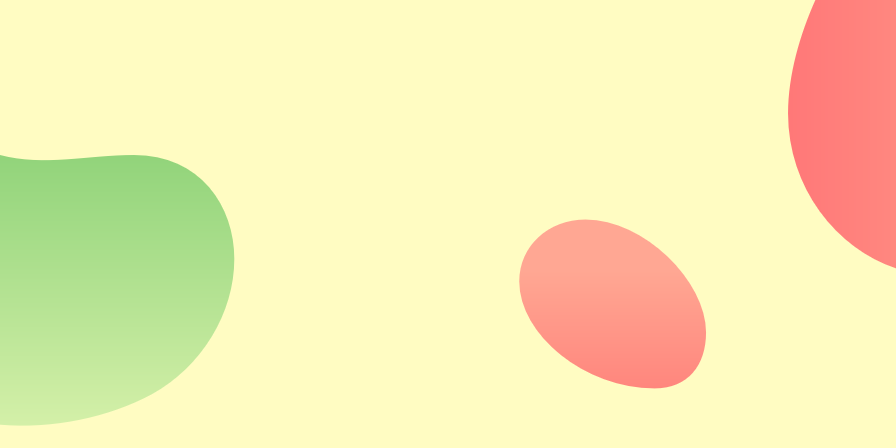
Give the GLSL for this background, as a WebGL 1 fragment shader.

```glsl
precision highp float;

uniform vec2 u_resolution;

#define GRID vec2(200.0, 100.0)
#define CURVE_STEPS 16
#define CREAM vec3(1.0, 0.99, 0.76)
#define GREEN_TOP vec3(0.57, 0.83, 0.48)
#define GREEN_BOTTOM vec3(0.83, 0.94, 0.66)
#define PEACH vec3(1.0, 0.655, 0.575)
#define CORAL vec3(1.0, 0.525, 0.49)
#define RED_LEFT vec3(1.0, 0.47, 0.47)
#define RED_RIGHT vec3(1.0, 0.53, 0.50)

vec2 bezier(vec2 a, vec2 b, vec2 c, vec2 d, float t) {
  float s = 1.0 - t;
  return s * s * s * a + 3.0 * s * s * t * b + 3.0 * s * t * t * c + t * t * t * d;
}

// Adds one cubic to an outline: x is the least squared distance, y the side (-1 inside)
void addCurve(inout vec2 outline, vec2 p, vec2 a, vec2 b, vec2 c, vec2 d) {
  vec2 start = a;
  for (int i = 1; i <= CURVE_STEPS; i++) {
    vec2 end = bezier(a, b, c, d, float(i) / float(CURVE_STEPS));
    vec2 edge = end - start;
    vec2 offset = p - start;
    vec2 gap = offset - edge * clamp(dot(offset, edge) / dot(edge, edge), 0.0, 1.0);
    outline.x = min(outline.x, dot(gap, gap));

    // Flip the side when a ray to the right crosses this edge
    bool spans = (start.y > p.y) != (end.y > p.y);
    if (spans && offset.x < edge.x * offset.y / edge.y) outline.y = -outline.y;
    start = end;
  }
}

// Antialiased fill of a finished outline
float coverage(vec2 outline) {
  float signedDistance = outline.y * sqrt(outline.x);
  return clamp(0.5 - signedDistance * u_resolution.y / GRID.y, 0.0, 1.0);
}

float greenBlob(vec2 p) {
  vec2 o = vec2(1e5, 1.0);
  vec2 corner = vec2(0.0, 65.4), crest = vec2(29.9, 65.4), side = vec2(52.3, 42.2);
  vec2 belly = vec2(33.9, 12.0), base = vec2(0.0, 5.2);
  addCurve(o, p, corner, vec2(9.9, 62.8), vec2(19.5, 65.4), crest);
  addCurve(o, p, crest, vec2(44.8, 65.4), vec2(52.3, 53.9), side);
  addCurve(o, p, side, vec2(52.3, 30.2), vec2(45.1, 18.2), belly);
  addCurve(o, p, belly, vec2(24.2, 6.8), vec2(11.7, 4.2), base);
  addCurve(o, p, base, vec2(-20.0, 6.0), vec2(-20.0, 70.0), corner);
  return coverage(o);
}

float peachBlob(vec2 p) {
  vec2 o = vec2(1e5, 1.0);
  vec2 top = vec2(130.7, 51.0), right = vec2(157.6, 25.8);
  vec2 bottom = vec2(146.1, 13.3), left = vec2(115.9, 37.2);
  addCurve(o, p, top, vec2(143.8, 51.0), vec2(157.6, 37.2), right);
  addCurve(o, p, right, vec2(157.6, 18.5), vec2(153.6, 13.3), bottom);
  addCurve(o, p, bottom, vec2(130.5, 13.3), vec2(115.9, 25.3), left);
  addCurve(o, p, left, vec2(115.9, 45.1), vec2(122.4, 51.0), top);
  return coverage(o);
}

float redBlob(vec2 p) {
  vec2 o = vec2(1e5, 1.0);
  vec2 top = vec2(182.0, 100.0), left = vec2(175.9, 74.7), bottom = vec2(200.0, 40.1);
  addCurve(o, p, top, vec2(178.6, 92.4), vec2(175.9, 83.3), left);
  addCurve(o, p, left, vec2(175.9, 58.1), vec2(186.7, 44.5), bottom);
  addCurve(o, p, bottom, vec2(260.4, 20.1), vec2(208.3, 158.6), top);
  return coverage(o);
}

// Position of v between two ends, held to 0..1
float ramp(float from, float to, float v) {
  return clamp((v - from) / (to - from), 0.0, 1.0);
}

void main() {
  vec2 p = gl_FragCoord.xy / u_resolution * GRID;

  // Gradient fills
  vec3 green = mix(GREEN_TOP, GREEN_BOTTOM, ramp(65.4, 5.0, p.y));
  vec3 peach = mix(PEACH, CORAL, ramp(39.5, 13.3, p.y));
  vec3 red = mix(RED_LEFT, RED_RIGHT, ramp(175.9, 200.0, p.x));

  // Layers
  vec3 color = mix(CREAM, green, greenBlob(p));
  color = mix(color, peach, peachBlob(p));
  color = mix(color, red, redBlob(p));
  gl_FragColor = vec4(color, 1.0);
}
```
